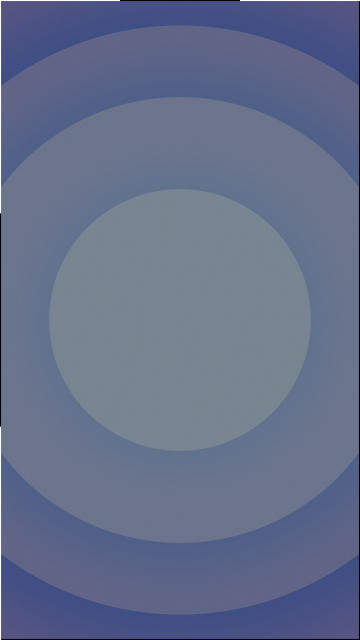
Give the GLSL for this background, as a Shadertoy shader.

```glsl
// Three stacked translucent discs with soft blue shadows on a dusky violet field, edged by a marked hairline.

#define RADII vec3(0.8183, 0.619, 0.3634)       // outer to inner, in canvas widths
#define SHADOW_REACH vec3(0.19, 0.17, 0.15)      // fade length around each disc
#define SHADOW_STRENGTH vec3(1.0, 0.8, 0.5)
#define FIELD_COLOR vec3(0.335, 0.330, 0.508)
#define LAYER_LIGHT vec3(0.045, 0.064, 0.021)    // light added by each disc
#define SHADOW_TINT vec3(-0.098, -0.024, 0.010)
#define LINE_WIDTH 0.0029
#define MARK_SPAN vec2(0.3333, 0.6667)           // dark part of the top and left lines
#define GRAIN_CELLS 288.0
#define GRAIN_AMOUNT 0.006

float hash(vec2 p) {
    return fract(sin(dot(p, vec2(127.1, 311.7))) * 43758.5453);
}

// Share of a pixel lying inside a signed distance
float coverage(float dist, float pixel) {
    return clamp(0.5 - dist / pixel, 0.0, 1.0);
}

// 1 inside the marked span of an edge, 0 outside
float marked(float t, float blur) {
    return coverage(max(MARK_SPAN.x - t, t - MARK_SPAN.y), blur);
}

void mainImage(out vec4 fragColor, in vec2 fragCoord) {
    vec2 uv = fragCoord / iResolution.x;
    vec2 size = iResolution.xy / iResolution.x;
    vec2 unit = fragCoord / iResolution.xy;
    float pixel = 1.0 / iResolution.x;
    float radius = length(uv - 0.5 * size);

    // Each disc covers the shadow below it and lightens the field
    vec3 light = FIELD_COLOR;
    float shade = 0.0;
    for (int i = 0; i < 3; i++) {
        float edge = radius - RADII[i];
        float disc = coverage(edge, pixel);
        float shadow = 1.0 - smoothstep(-0.04, SHADOW_REACH[i], edge);
        shade = mix(max(shade, shadow * SHADOW_STRENGTH[i]), 0.0, disc);
        light += LAYER_LIGHT * disc;
    }
    vec3 color = light + SHADOW_TINT * shade;

    // Faint grain
    color += GRAIN_AMOUNT * (hash(floor(uv * GRAIN_CELLS)) - 0.5);

    // Dark lines at right and bottom
    float rightBottom = min(size.x - uv.x, uv.y);
    color = mix(color, vec3(0.0), coverage(rightBottom - LINE_WIDTH, pixel));

    // White lines at left and top, dark in their middle span
    float leftLine = coverage(uv.x - LINE_WIDTH, pixel);
    float topLine = coverage(size.y - uv.y - LINE_WIDTH, pixel);
    color = mix(color, vec3(1.0 - marked(unit.y, pixel / size.y)), leftLine);
    color = mix(color, vec3(1.0 - marked(unit.x, pixel)), topLine);

    fragColor = vec4(color, 1.0);
}
```
